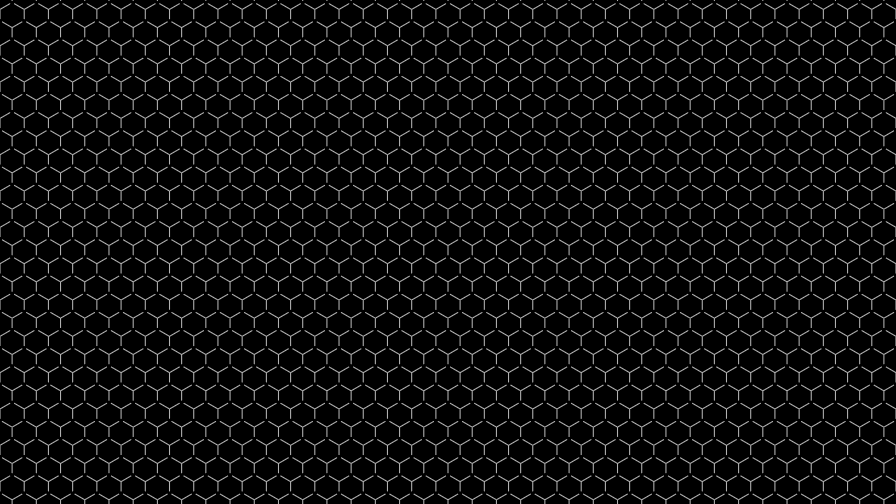
Write a Shadertoy shader that draws this pattern.

```glsl
// Thin grey honeycomb mesh on black, built from staggered rows of Y shapes.
// Each Y has two slanted arms and a stem; small gaps stay open where the
// arm tips meet the stem above. One unit of length is one column width.

#define COLUMNS 37.0       // repeats across the canvas
#define ROW_STEP 0.75      // height of one row
#define ROW_OFFSET 0.267   // height of the middle joint above the centre
#define ARM_RISE 0.289     // climb of an arm over half a column
#define ARM_GAP 0.20       // part of each arm left open at its tip
#define STEM_GAP 0.08      // open length below the stem
#define LINE_WIDTH 0.044
#define LINE_COLOR vec3(0.70)
#define BACKGROUND vec3(0.0)

float segmentDistance(vec2 p, vec2 a, vec2 b) {
    vec2 ab = b - a;
    float t = clamp(dot(p - a, ab) / dot(ab, ab), 0.0, 1.0);
    return length(p - a - ab * t);
}

// Distance to one Y with its joint at the origin
float yDistance(vec2 p) {
    p.x = abs(p.x);
    vec2 armTip = vec2(0.5, ARM_RISE) * (1.0 - ARM_GAP);
    vec2 stemEnd = vec2(0.0, ARM_RISE - ROW_STEP + STEM_GAP);
    return min(segmentDistance(p, vec2(0.0), armTip),
               segmentDistance(p, vec2(0.0), stemEnd));
}

// Nearest Y among the row at hand and its neighbours
float meshDistance(vec2 p) {
    float baseRow = floor((p.y - ROW_OFFSET) / ROW_STEP);
    float d = 1.0;
    for (int i = -1; i <= 1; i++) {
        float row = baseRow + float(i);
        float stagger = 0.5 * mod(row, 2.0);
        vec2 q = vec2(fract(p.x + stagger + 0.5) - 0.5,
                      p.y - ROW_OFFSET - row * ROW_STEP);
        d = min(d, yDistance(q));
    }
    return d;
}

// Share of a pixel-wide box that lies inside the line
float lineCoverage(float d, float pixel) {
    float halfWidth = 0.5 * LINE_WIDTH;
    float inside = min(d + 0.5 * pixel, halfWidth)
                 - max(d - 0.5 * pixel, -halfWidth);
    return clamp(inside / pixel, 0.0, 1.0);
}

void mainImage(out vec4 fragColor, in vec2 fragCoord) {
    float pixel = COLUMNS / iResolution.x;
    vec2 p = (fragCoord - 0.5 * iResolution.xy) * pixel;
    float line = lineCoverage(meshDistance(p), pixel);
    fragColor = vec4(mix(BACKGROUND, LINE_COLOR, line), 1.0);
}
```
